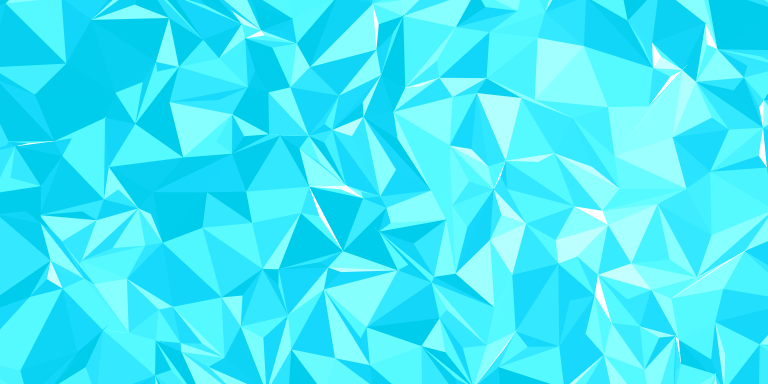
Give the GLSL for this background, as a Shadertoy shader.

```glsl
vec2 hash2(vec2 p) {
    vec3 q = fract(p.xyx * vec3(0.1031, 0.1030, 0.0973));
    q += dot(q, q.yzx + 33.33);
    return fract((q.xx + q.yz) * q.zy);
}

float cross2(vec2 a, vec2 b) { return a.x * b.y - a.y * b.x; }

float signedArea(vec2 a, vec2 b, vec2 c) { return 0.5 * cross2(b - a, c - a); }

// Jittered lattice point, pushed around by slow waves to vary the density
vec2 meshVertex(vec2 id) {
    return id + hash2(id + 71.0) + 0.4 * sin(id.yx * vec2(0.7, 0.9) + id * 0.6);
}

float edgeDistance(vec2 p, vec2 a, vec2 b) {
    return cross2(b - a, p - a) / max(length(b - a), 1e-4);
}

// Antialiased coverage of a counterclockwise triangle
float coverage(vec2 p, vec2 a, vec2 b, vec2 c, float pixel) {
    float d = min(min(edgeDistance(p, a, b), edgeDistance(p, b, c)), edgeDistance(p, c, a));
    return clamp(d / pixel + 0.5, 0.0, 1.0);
}

// Cyan ramp from deep water to white
vec3 iceColour(float t) {
    vec3 col = mix(vec3(0.0, 0.80, 0.92), vec3(0.09, 0.85, 0.99), smoothstep(0.10, 0.36, t));
    col = mix(col, vec3(0.20, 0.91, 1.0), smoothstep(0.37, 0.44, t));
    col = mix(col, vec3(0.33, 0.98, 1.0), smoothstep(0.50, 0.60, t));
    col = mix(col, vec3(0.52, 1.0, 1.0), smoothstep(0.71, 0.80, t));
    col = mix(col, vec3(0.74, 1.0, 1.0), smoothstep(0.87, 0.93, t));
    return mix(col, vec3(1.0), smoothstep(0.95, 1.02, t));
}

// Flat facet tone: random, lighter near the glow and on small shards
void addFacet(inout vec4 sum, vec2 p, vec2 a, vec2 b, vec2 c, float cells, float pixel) {
    float cover = min(coverage(p, a, b, c, pixel), 1.0 - sum.a);
    if (cover <= 0.0) return;
    vec2 centre = (a + b + c) / 3.0;
    vec2 rnd = hash2(centre * 37.0 + 5.0);
    vec2 toGlow = centre / cells - vec2(1.62, 0.48);
    float glow = exp(-7.0 * dot(toGlow, toGlow));
    float small = smoothstep(0.22, 0.02, signedArea(a, b, c));
    float tone = mix(0.88 * rnd.x, 0.54 + 0.45 * rnd.x, glow) + 0.42 * small * rnd.y;
    sum += vec4(iceColour(tone), 1.0) * cover;
}

// Some triangles break into three around an inner point
void addTriangle(inout vec4 sum, vec2 p, vec2 a, vec2 b, vec2 c, float cells, float pixel) {
    if (coverage(p, a, b, c, pixel) <= 0.0 || signedArea(a, b, c) <= 0.0) return;
    vec2 rnd = hash2((a + b + c) * 19.0);
    if (rnd.x > 0.25) {
        addFacet(sum, p, a, b, c, cells, pixel);
        return;
    }
    vec3 w = 0.2 + vec3(rnd.y, hash2(a * 23.0 + b * 11.0));
    vec2 inner = (a * w.x + b * w.y + c * w.z) / (w.x + w.y + w.z);
    addFacet(sum, p, a, b, inner, cells, pixel);
    addFacet(sum, p, b, c, inner, cells, pixel);
    addFacet(sum, p, c, a, inner, cells, pixel);
}

void mainImage(out vec4 fragColor, in vec2 fragCoord) {
    float cells = 9.6;
    float pixel = cells / iResolution.y;
    vec2 p = fragCoord * pixel;
    vec4 sum = vec4(0.0);

    for (int y = -2; y <= 1; y++) {
        for (int x = -2; x <= 1; x++) {
            vec2 id = floor(p) + vec2(x, y);
            vec2 a = meshVertex(id);
            vec2 b = meshVertex(id + vec2(1, 0));
            vec2 c = meshVertex(id + vec2(1, 1));
            vec2 d = meshVertex(id + vec2(0, 1));

            // Pick a diagonal that stays inside the quad
            float fitAC = min(signedArea(a, b, c), signedArea(a, c, d));
            float fitBD = min(signedArea(a, b, d), signedArea(b, c, d));
            bool splitAC = min(fitAC, fitBD) > 0.1 ? hash2(id + 13.0).x > 0.5 : fitAC > fitBD;
            if (splitAC) {
                addTriangle(sum, p, a, b, c, cells, pixel);
                addTriangle(sum, p, a, c, d, cells, pixel);
            } else {
                addTriangle(sum, p, a, b, d, cells, pixel);
                addTriangle(sum, p, b, c, d, cells, pixel);
            }
        }
    }
    fragColor = vec4(sum.rgb / max(sum.a, 1e-3), 1.0);
}
```
